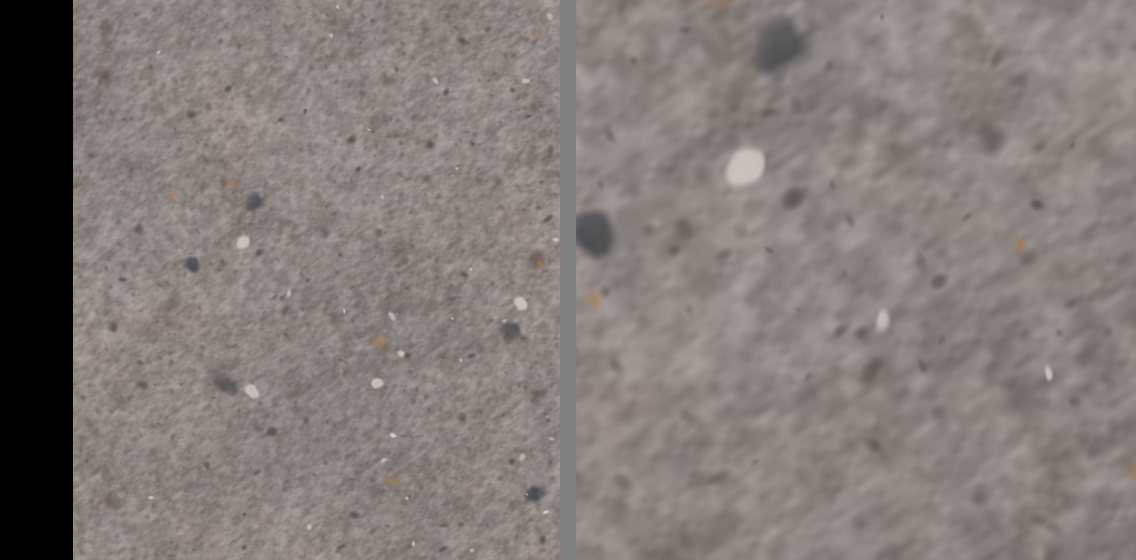
Left: the whole. Right: its middle third, enlarged.
Reproduce this texture procedurally as a Shadertoy shader.

```glsl
// Weathered concrete with soft mottling, dark pebbles and pale grit beside a black strip.

const float STRIP_WIDTH = 0.1302;
const vec3 CONCRETE = vec3(0.556, 0.523, 0.507);
const vec3 WARM_TINT = vec3(0.016, 0.000, -0.014);
const vec3 SLATE = vec3(0.25, 0.26, 0.28);
const vec3 SOOT = vec3(0.29, 0.26, 0.25);
const vec3 UMBER = vec3(0.34, 0.27, 0.23);
const vec3 OCHRE = vec3(0.66, 0.47, 0.29);
const vec3 QUARTZ = vec3(0.84, 0.81, 0.79);

// Sine-free hash: four random values per lattice point
vec4 hash4(vec2 p) {
    vec4 q = fract(p.xyxy * vec4(0.1031, 0.1030, 0.0973, 0.1099));
    q += dot(q, q.wzxy + 33.33);
    return fract((q.xxyz + q.yzzw) * q.zywx);
}

float noise(vec2 p) {
    vec2 cell = floor(p), f = fract(p);
    f = f * f * (3.0 - 2.0 * f);
    float low = mix(hash4(cell).x, hash4(cell + vec2(1, 0)).x, f.x);
    float high = mix(hash4(cell + vec2(0, 1)).x, hash4(cell + 1.0).x, f.x);
    return mix(low, high, f.y);
}

// Noise centred on zero
float signedNoise(vec2 p, float frequency, float seed) {
    return noise(p * frequency + seed) - 0.5;
}

mat2 rotation(float angle) {
    float c = cos(angle), s = sin(angle);
    return mat2(c, -s, s, c);
}

// Coverage of scattered oval grains; rightBias gathers them to the right
float scatter(vec2 p, float cells, float chance, float radius, float softness,
              float rightBias, float seed) {
    vec2 q = p * cells;
    float cover = 0.0;
    for (int y = -1; y <= 1; y++) {
        for (int x = -1; x <= 1; x++) {
            vec2 cell = floor(q) + vec2(x, y);
            vec4 r = hash4(cell + seed);
            float density = chance * mix(1.0, 2.0 * cell.x / cells, rightBias);
            if (r.z > density) continue;
            vec2 offset = q - cell - 0.15 - 0.7 * r.xy;
            vec2 oval = rotation(r.w * 6.2832) * offset * vec2(1.0, 1.0);
            oval.y *= 1.0 + 0.7 * r.x;
            float size = radius * cells * mix(0.5, 1.4, fract(r.w * 7.31 + r.y));
            float blur = size * softness + cells / iResolution.y * 0.7;
            float grain = 1.0 - smoothstep(size - blur, size + blur, length(oval));
            cover = max(cover, grain * mix(0.65, 1.0, r.y));
        }
    }
    return cover;
}

// Fine streaky mottling over broad, faint stains
vec3 concrete(vec2 p) {
    vec2 streak = rotation(0.6) * p * vec2(1.0, 1.0);
    streak.x *= 0.65;
    float tone = 0.105 * signedNoise(streak, 120.0, 3.0)
               + 0.075 * signedNoise(streak, 235.0, 17.0)
               + 0.060 * signedNoise(p, 42.0, 31.0)
               + 0.045 * signedNoise(p, 13.0, 47.0)
               + 0.045 * signedNoise(p, 4.0, 59.0);
    float warmth = signedNoise(p, 5.0, 71.0) + 0.7 * signedNoise(p, 28.0, 83.0);
    return CONCRETE + tone + WARM_TINT * warmth;
}

void mainImage(out vec4 fragColor, in vec2 fragCoord) {
    vec2 p = fragCoord / iResolution.y;
    float pixel = 1.0 / iResolution.y;

    // Ragged outlines for every grain
    vec2 wobble = vec2(signedNoise(p, 75.0, 5.0), signedNoise(p, 75.0, 91.0));
    vec2 rough = p + 0.012 * wobble;
    vec2 slightlyRough = p + 0.005 * wobble;

    vec3 color = concrete(p);

    // Faint stains, then specks and pebbles
    float stain = scatter(rough, 9.0, 0.20, 0.028, 0.90, 0.4, 113.0);
    color = mix(color, color * vec3(0.86, 0.84, 0.83), 0.55 * stain);
    float dust = scatter(slightlyRough, 44.0, 0.26, 0.0036, 0.80, 0.3, 211.0);
    color = mix(color, SOOT, 0.42 * dust);
    float speck = scatter(slightlyRough, 21.0, 0.13, 0.0058, 0.60, 0.5, 307.0);
    color = mix(color, SOOT, 0.72 * speck);
    float crumb = scatter(rough, 12.0, 0.09, 0.012, 0.65, 0.7, 401.0);
    color = mix(color, UMBER, 0.62 * crumb);

    float pebble = scatter(rough, 7.0, 0.15, 0.021, 0.45, 0.1, 503.0);
    float pebbleShade = 0.78 + 0.35 * signedNoise(p, 48.0, 13.0);
    color = mix(color, SLATE, pebble * pebbleShade);

    // Rust flecks and bright mineral grit
    float rust = scatter(rough, 11.0, 0.07, 0.0085, 0.60, 0.4, 601.0);
    color = mix(color, OCHRE, 0.60 * rust);
    float grit = scatter(slightlyRough, 24.0, 0.07, 0.0042, 0.45, 0.9, 701.0);
    color = mix(color, QUARTZ, 0.85 * grit);
    float chip = scatter(slightlyRough, 8.0, 0.06, 0.011, 0.22, 0.9, 809.0);
    color = mix(color, QUARTZ, 0.92 * chip);

    // Black strip along the left side
    color *= smoothstep(-0.5 * pixel, 0.5 * pixel, p.x - STRIP_WIDTH);
    fragColor = vec4(clamp(color, 0.0, 1.0), 1.0);
}
```
